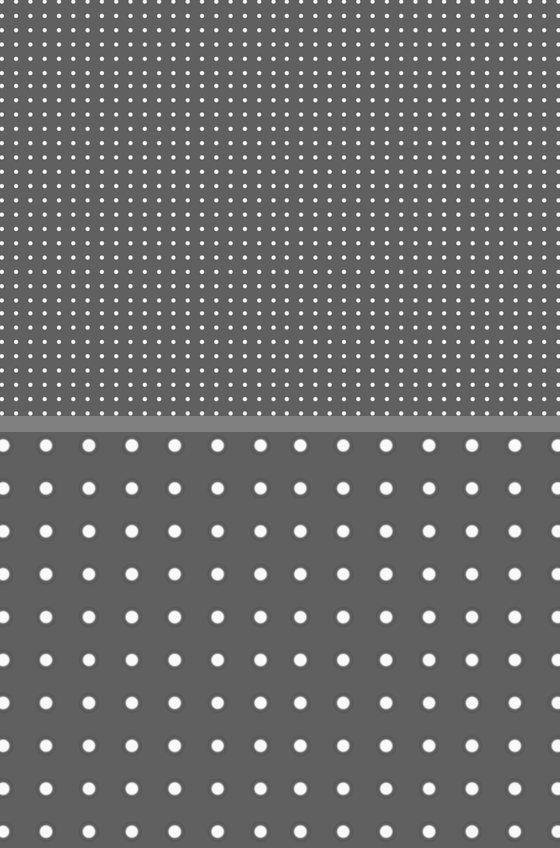
Top, the full canvas; bottom, a detail of the centre.
Reproduce this pattern procedurally as a WebGL 2 fragment shader.

```glsl
#version 300 es
precision highp float;
// Small white polka dots on flat grey, 40 columns by 30 rows.
// Dots sit on a square grid inside a repeating tile of 20 by 16 dots; the tile
// is slightly short, so the gap narrows at each seam. A faint dark rim rings each dot.

uniform vec2 u_resolution;
out vec4 fragColor;

// Lengths are in canvas heights, measured from the top left corner
const vec2 DOTS_PER_TILE = vec2(20.0, 16.0);
const vec2 TILE_SIZE = vec2(0.6851, 0.5465);
const vec2 FIRST_DOT = vec2(0.0043, 0.2066);
const float PITCH = 0.03438;
const float DOT_RADIUS = 0.0050;
const float RIM_OFFSET = 0.0025;
const float RIM_WIDTH = 0.0009;

const vec3 GREY = vec3(0.377);
const vec3 RIM_GREY = vec3(0.348);
const vec3 WHITE = vec3(0.975);

float hash(vec2 p) {
    return fract(sin(dot(p, vec2(12.9898, 78.233))) * 43758.5453);
}

// Index of the dot nearest to q, which is a position inside one tile
vec2 dotIndex(vec2 q, float pitch, vec2 count) {
    return min(floor(q / pitch), count - 1.0);
}

// Coverage of a disc whose edge fades over +-softness
float disc(float dist, float radius, float softness) {
    return 1.0 - smoothstep(radius - softness, radius + softness, dist);
}

// Narrow bell-shaped ring
float ring(float dist, float radius, float width) {
    float d = (dist - radius) / width;
    return exp(-d * d);
}

void main() {
    float pixel = 1.0 / u_resolution.y;
    vec2 p = vec2(gl_FragCoord.x, u_resolution.y - gl_FragCoord.y) * pixel;

    // Fold into a tile, then into the cell of one dot
    vec2 fromFirst = p - FIRST_DOT + 0.5 * PITCH;
    vec2 tile = floor(fromFirst / TILE_SIZE);
    vec2 q = fromFirst - tile * TILE_SIZE;
    vec2 index = dotIndex(q, PITCH, DOTS_PER_TILE);
    float dist = length(q - (index + 0.5) * PITCH);

    // Tiny size differences between dots
    float radius = DOT_RADIUS * (1.0 + 0.05 * (hash(index + 0.5) - 0.5));
    float softness = max(0.8 * pixel, 0.0010);

    vec3 color = mix(GREY, RIM_GREY, ring(dist, radius + RIM_OFFSET, RIM_WIDTH));
    color = mix(color, WHITE, disc(dist, radius, softness));
    fragColor = vec4(color, 1.0);
}
```
